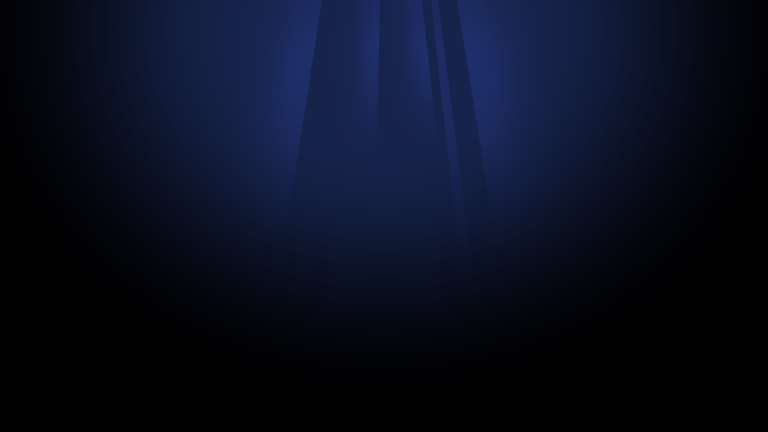
Write a WebGL 1 fragment shader that draws this background.

```glsl
precision highp float;
// Deep blue light pooling from above, with faint slanted shafts fading into black.

uniform vec2 u_resolution;

const float EDGE_SOFTNESS = 0.0016;
const vec3 ABYSS = vec3(0.002, 0.002, 0.007);
const vec3 WATER = vec3(0.088, 0.138, 0.295);
const vec3 SHAFT = vec3(0.034, 0.046, 0.125);

// Signed horizontal distance to a line that leans by slope per unit of depth.
float leaningEdge(vec2 p, float topX, float slope) {
    return p.x - topX - slope * p.y;
}

float softStep(float d) {
    return smoothstep(-EDGE_SOFTNESS, EDGE_SOFTNESS, d);
}

// Brightness along a shaft: strongest just below the top, gone at reach.
float depthFade(float depth, float reach) {
    float entry = mix(0.65, 1.0, smoothstep(0.0, 0.12, depth));
    return entry * (1.0 - smoothstep(0.1, reach, depth));
}

// Glow with one crisp edge; positive d is the lit side.
float sideGlow(float d, float width, float depth, float reach) {
    float falloff = d / width;
    return softStep(d) * exp(-falloff * falloff) * depthFade(depth, reach);
}

// Evenly lit strip between two edges.
float strip(float leftEdge, float rightEdge, float depth, float reach) {
    return softStep(leftEdge) * softStep(-rightEdge) * depthFade(depth, reach);
}

// Wide elliptical pool of light near the top centre.
float lightPool(vec2 p) {
    float r = length((p - vec2(0.0, 0.07)) * vec2(0.91, 1.03));
    return 1.0 - smoothstep(0.27, 0.89, r);
}

void main() {
    // Units of canvas height: x from the centre, y as depth below the top.
    vec2 p = vec2(gl_FragCoord.x - 0.5 * u_resolution.x,
                  u_resolution.y - gl_FragCoord.y) / u_resolution.y;

    float pool = lightPool(p);
    vec3 color = mix(ABYSS, WATER, pool);

    // Outer shafts glow outwards, inner ones glow to the left.
    float shafts = 0.0;
    shafts += sideGlow(-leaningEdge(p, -0.1435, -0.155), 0.100, p.y, 0.62);
    shafts += sideGlow(-leaningEdge(p, -0.0093, -0.020), 0.055, p.y, 0.38);
    shafts += sideGlow(-leaningEdge(p, 0.088, 0.110), 0.055, p.y, 0.36);
    shafts += sideGlow(leaningEdge(p, 0.169, 0.160), 0.110, p.y, 0.64);
    shafts += 0.75 * strip(leaningEdge(p, 0.109, 0.108),
                           leaningEdge(p, 0.125, 0.127), p.y, 0.70);

    color += SHAFT * shafts * pool;
    gl_FragColor = vec4(color, 1.0);
}
```
